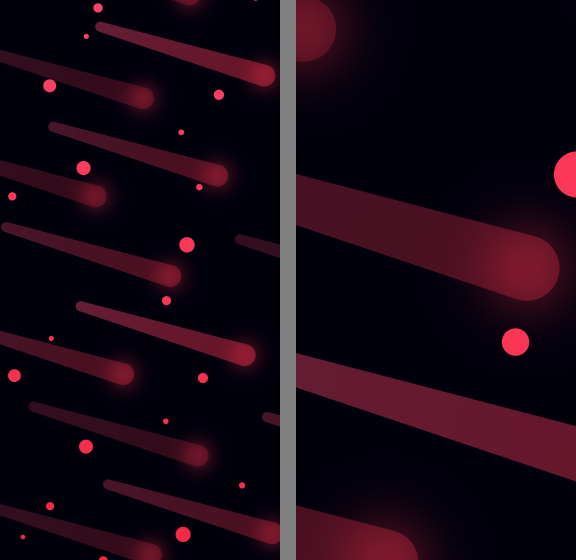
Left, the full canvas; right, a detail of the centre.
Give the GLSL for this background, as a Shadertoy shader.

```glsl
// Slanted comets with soft glowing heads and crisp dots on a near-black sky.
// The plane is sheared into lanes that follow the flight direction: each lane
// carries tapered capsules, and the gaps between lanes carry the dots.

// Lengths are in canvas widths, y pointing down.
const vec3 SKY = vec3(0.0, 0.0, 0.045);
const vec3 HEAD_RED = vec3(0.96, 0.19, 0.30);
const vec3 TAIL_ROSE = vec3(0.93, 0.27, 0.43);
const vec3 DOT_TOP = vec3(1.0, 0.26, 0.42);
const vec3 DOT_BOTTOM = vec3(0.96, 0.16, 0.26);

const float SLOPE = 0.298;          // fall per unit of width
const float LANE_STEP = 0.2035;     // vertical distance between lanes
const float LANE_JITTER = 0.024;
const float COMET_PERIOD = 1.1;     // repeat along a lane
const float COMET_RUN = 0.586;      // horizontal tail-to-head distance
const float HEAD_RADIUS = 0.039;
const float TAIL_RADIUS = 0.018;
const float GLOW_WIDTH = 0.058;
const float GLOW_STRENGTH = 0.31;
const float DOT_CELL = 0.468;       // one dot per cell along a gap
const float DOT_MIN = 0.0075;
const float DOT_MAX = 0.029;

float hash(vec2 p) {
    vec3 q = fract(vec3(p.xyx) * 0.1031);
    q += dot(q, q.yzx + 33.33);
    return fract((q.x + q.y) * q.z);
}

// Coverage of a shape from its signed distance, one pixel wide at the edge.
float cover(float d) {
    return clamp(0.5 - d * iResolution.x, 0.0, 1.0);
}

// Three strengths: bright every fifth lane, otherwise medium and dim in turn.
float cometOpacity(float lane) {
    if (mod(lane, 5.0) < 0.5) return 0.42;
    return mod(lane, 2.0) < 0.5 ? 0.30 : 0.21;
}

vec3 drawComet(vec3 col, vec2 p, float lane) {
    float headX = 0.30 + 0.70 * fract(0.92 + 0.38 * lane);
    float laneV = lane * LANE_STEP - 0.013
                + (hash(vec2(lane, 7.0)) - 0.5) * LANE_JITTER;

    // Position relative to the nearest head, undoing the shear.
    float dx = mod(p.x - headX + 0.8, COMET_PERIOD) - 0.8;
    vec2 q = vec2(dx, p.y - SLOPE * p.x - laneV + SLOPE * dx);

    // Tapered capsule; h runs from the head (0) to the tail (1).
    vec2 tail = -COMET_RUN * vec2(1.0, SLOPE);
    float h = clamp(dot(q, tail) / dot(tail, tail), 0.0, 1.0);
    float d = length(q - tail * h) - mix(HEAD_RADIUS, TAIL_RADIUS, h);
    col = mix(col, mix(HEAD_RED, TAIL_ROSE, h), cover(d) * cometOpacity(lane));

    // Soft halo around the head.
    float glow = GLOW_STRENGTH * exp(-dot(q, q) / (GLOW_WIDTH * GLOW_WIDTH));
    return mix(col, HEAD_RED, glow);
}

vec3 drawDot(vec3 col, vec2 p, float height) {
    // Cells along the gap between two lanes, staggered from gap to gap.
    float v = (p.y - SLOPE * p.x + 0.013) / LANE_STEP;
    float gap = floor(v);
    float u = p.x / DOT_CELL + 0.38 * gap;
    vec2 cell = vec2(floor(u), gap);

    // Evenly spread size ranks, then a jitter that keeps clear of the comets.
    float rank = fract(0.618 * cell.y + 0.45 * cell.x + 0.2);
    float radius = mix(DOT_MIN, DOT_MAX, pow(rank, 1.6));
    vec2 jitter = vec2(hash(cell + 11.0), hash(cell + 47.0)) * 2.0 - 1.0;
    float dx = (u - cell.x - 0.5 - 0.33 * jitter.x) * DOT_CELL;
    float dv = (v - gap - 0.5) * LANE_STEP - (0.062 - radius) * jitter.y;

    float d = length(vec2(dx, dv + SLOPE * dx)) - radius;
    return mix(col, mix(DOT_TOP, DOT_BOTTOM, p.y / height), cover(d));
}

void mainImage(out vec4 fragColor, in vec2 fragCoord) {
    float height = iResolution.y / iResolution.x;
    vec2 p = fragCoord / iResolution.x;
    p.y = height - p.y;

    vec3 col = SKY;
    float nearest = floor((p.y - SLOPE * p.x) / LANE_STEP + 0.5);
    for (float i = -1.0; i <= 1.0; i++) {
        col = drawComet(col, p, nearest + i);
    }
    col = drawDot(col, p, height);

    fragColor = vec4(col, 1.0);
}
```
